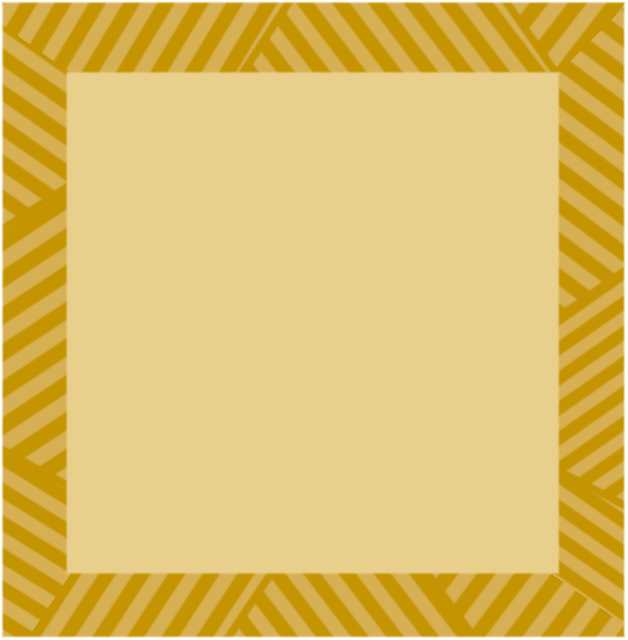
This background is drawn by a Shadertoy shader. Its source:

```glsl
#define CANVAS vec2(98.0, 100.0)
#define PANEL vec4(10.4, 11.3, 87.2, 89.6)
#define FRAME vec4(0.4, 0.4, 97.4, 99.5)
#define LIGHT_SHARE 0.5
#define SEAM_WIDTH 0.6
#define SOFTNESS 0.28
#define PANEL_COLOR vec3(0.914, 0.81, 0.55)
#define DARK_GOLD vec3(0.77, 0.58, 0.01)
#define LIGHT_GOLD vec3(0.84, 0.69, 0.32)
#define PAPER vec3(1.0, 1.0, 0.99)

float softEdge(float d) {
    float w = max(SOFTNESS, 60.0 / iResolution.y);
    return smoothstep(-w, w, d);
}

// Signed distance to a rectangle given as (min, max), positive inside
float insideBox(vec2 p, vec4 box) {
    vec2 d = min(p - box.xy, box.zw - p);
    return min(d.x, d.y);
}

// Distance to a slanted line: q = (along, across), line = (start, slope)
float slantDistance(vec2 q, vec2 line) {
    return (q.x + line.y * q.y - line.x) / sqrt(1.0 + line.y * line.y);
}

// Repeated slanted bars: bars = (center, slope, period)
float hatch(vec2 q, vec3 bars) {
    float period = bars.z / sqrt(1.0 + bars.y * bars.y);
    float d = slantDistance(q, bars.xy);
    d = abs(mod(d + 0.5 * period, period) - 0.5 * period);
    return softEdge(0.5 * LIGHT_SHARE * period - d);
}

// One side of the frame: three hatched zones split by two dark seams
float band(vec2 q, vec3 first, vec3 middle, vec3 last, vec2 seamA, vec2 seamB) {
    float a = slantDistance(q, seamA);
    float b = slantDistance(q, seamB);
    vec3 bars = a < 0.0 ? first : (b < 0.0 ? middle : last);
    return hatch(q, bars) * softEdge(min(abs(a), abs(b)) - SEAM_WIDTH);
}

float frameHatch(vec2 p) {
    // Slanted joints where the sides meet
    bool top = p.y < 50.0 && p.y < 3.9 + 0.71 * (p.x - FRAME.x)
            && p.y < PANEL.y - (p.x - PANEL.z);
    bool bottom = p.y > 50.0 && p.x > 11.1 - 0.67 * (p.y - PANEL.w)
               && p.y > PANEL.w + 0.7 * (p.x - 86.0);

    if (top) return band(vec2(p.x, p.y - 0.6),
        vec3(17.8, 0.6, 5.35), vec3(50.5, -0.76, 5.6), vec3(87.0, 0.77, 6.0),
        vec2(44.9, 0.65), vec2(79.2, -0.7));
    if (bottom) return band(vec2(p.x, p.y - PANEL.w),
        vec3(19.5, 0.65, 5.4), vec3(51.4, -0.76, 5.5), vec3(78.8, 0.75, 5.8),
        vec2(42.3, 0.67), vec2(66.7, -0.73));
    if (p.x < 49.0) return band(vec2(p.y, p.x - FRAME.x),
        vec3(6.2, -0.7, 5.5), vec3(46.5, 0.66, 5.75), vec3(79.2, -0.62, 5.1),
        vec2(35.8, 0.65), vec2(70.3, -0.55));
    return band(vec2(p.y, p.x - PANEL.z),
        vec3(18.0, -0.75, 5.6), vec3(52.1, 0.7, 4.7), vec3(76.8, -0.7, 4.8),
        vec2(49.5, 0.7), vec2(73.6, -0.52));
}

void mainImage(out vec4 fragColor, in vec2 fragCoord) {
    // Layout space runs downward from the top left
    vec2 uv = fragCoord / iResolution.xy;
    vec2 p = vec2(uv.x, 1.0 - uv.y) * CANVAS;

    // Hatched frame, then the plain panel and the outer margin
    vec3 color = mix(DARK_GOLD, LIGHT_GOLD, frameHatch(p));
    color = mix(color, PANEL_COLOR, softEdge(insideBox(p, PANEL)));
    color = mix(PAPER, color, softEdge(insideBox(p, FRAME)));
    fragColor = vec4(color, 1.0);
}
```
